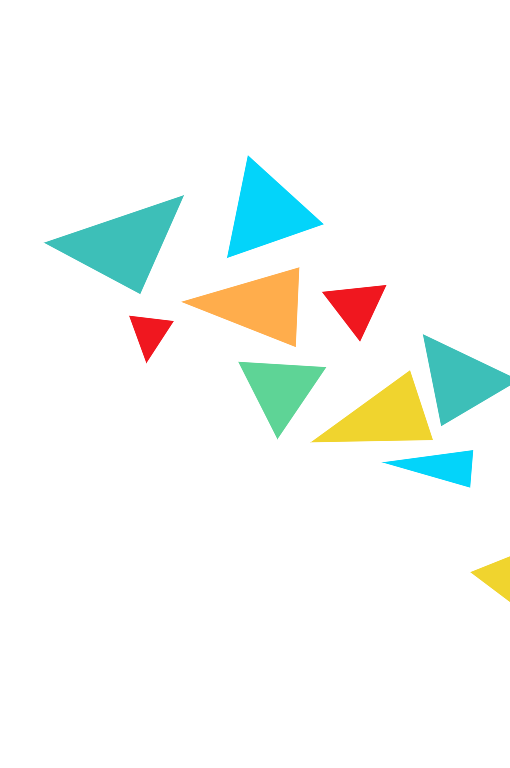
This background is drawn by a Shadertoy shader. Its source:

```glsl
#define PAPER  vec3(1.0)
#define TEAL   vec3(0.24, 0.75, 0.72)
#define CYAN   vec3(0.01, 0.83, 0.98)
#define ORANGE vec3(1.00, 0.68, 0.30)
#define RED    vec3(0.94, 0.09, 0.12)
#define GREEN  vec3(0.37, 0.83, 0.59)
#define YELLOW vec3(0.94, 0.83, 0.18)
#define EDGE_SOFTNESS 0.5

float cross2(vec2 u, vec2 v) { return u.x * v.y - u.y * v.x; }

// Signed distance to the line through a and b, positive on its right side
float edgeDistance(vec2 p, vec2 a, vec2 b) {
    return cross2(p - a, normalize(b - a));
}

// Blend a sharp-cornered triangle over the colour; corners in canvas fractions
void paintTriangle(inout vec3 color, vec2 p, vec3 ink, vec2 a, vec2 b, vec2 c) {
    a *= iResolution.xy;
    b *= iResolution.xy;
    c *= iResolution.xy;
    float winding = sign(cross2(b - a, c - a));
    float d = max(winding * edgeDistance(p, a, b),
              max(winding * edgeDistance(p, b, c),
                  winding * edgeDistance(p, c, a)));
    color = mix(color, ink, 1.0 - smoothstep(-EDGE_SOFTNESS, EDGE_SOFTNESS, d));
}

void mainImage(out vec4 fragColor, in vec2 fragCoord) {
    vec2 p = fragCoord;
    vec3 color = PAPER;

    // Upper left group
    paintTriangle(color, p, TEAL,   vec2(0.086, 0.684), vec2(0.361, 0.746), vec2(0.275, 0.617));
    paintTriangle(color, p, CYAN,   vec2(0.486, 0.798), vec2(0.635, 0.708), vec2(0.445, 0.664));
    paintTriangle(color, p, RED,    vec2(0.253, 0.589), vec2(0.341, 0.582), vec2(0.287, 0.527));

    // Central group
    paintTriangle(color, p, ORANGE, vec2(0.355, 0.607), vec2(0.587, 0.652), vec2(0.580, 0.548));
    paintTriangle(color, p, RED,    vec2(0.631, 0.620), vec2(0.758, 0.629), vec2(0.706, 0.555));
    paintTriangle(color, p, GREEN,  vec2(0.467, 0.529), vec2(0.640, 0.522), vec2(0.544, 0.428));

    // Right group, partly beyond the canvas
    paintTriangle(color, p, YELLOW, vec2(0.609, 0.424), vec2(0.804, 0.518), vec2(0.849, 0.427));
    paintTriangle(color, p, TEAL,   vec2(0.829, 0.565), vec2(1.018, 0.505), vec2(0.865, 0.445));
    paintTriangle(color, p, CYAN,   vec2(0.749, 0.398), vec2(0.928, 0.414), vec2(0.922, 0.365));
    paintTriangle(color, p, YELLOW, vec2(0.922, 0.255), vec2(1.118, 0.307), vec2(1.078, 0.177));

    fragColor = vec4(color, 1.0);
}
```
